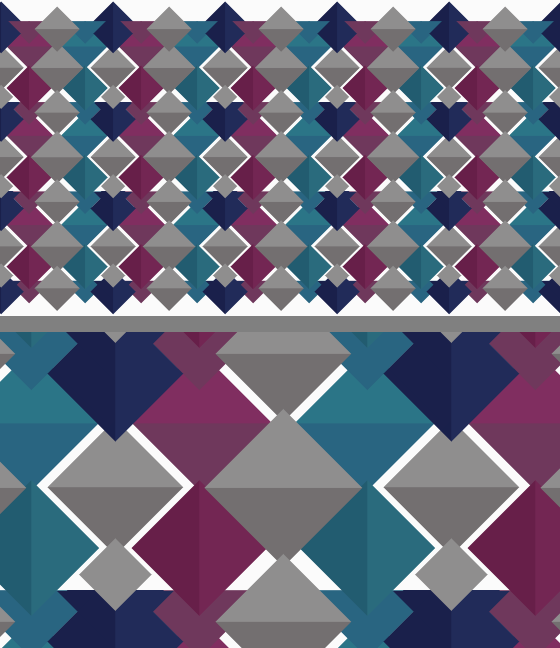
Top, the full canvas; bottom, a detail of the centre.
This pattern is drawn by a WebGL 1 fragment shader. Its source:

```glsl
precision highp float;

uniform vec2 u_resolution;

const float COLUMNS = 5.0;
const float ROW_PITCH = 0.7975;
const float HALF_SIZE = 0.202;

const vec3 WHITE = vec3(0.985);
const vec3 GREY_LIGHT = vec3(0.56, 0.555, 0.555);
const vec3 GREY_DARK = vec3(0.45, 0.435, 0.44);
const vec3 NAVY_LEFT = vec3(0.10, 0.125, 0.295);
const vec3 NAVY_RIGHT = vec3(0.13, 0.17, 0.35);
const vec3 MAGENTA = vec3(0.50, 0.18, 0.375);
const vec3 PLUM = vec3(0.435, 0.22, 0.36);
const vec3 WINE_LEFT = vec3(0.405, 0.12, 0.285);
const vec3 WINE_RIGHT = vec3(0.45, 0.15, 0.325);
const vec3 TEAL = vec3(0.17, 0.46, 0.53);
const vec3 BLUE = vec3(0.16, 0.395, 0.505);
const vec3 DEEP_LEFT = vec3(0.135, 0.36, 0.44);
const vec3 DEEP_RIGHT = vec3(0.165, 0.42, 0.49);

// Offset from the nearest horizontal repeat of a centre; y runs downward.
vec2 local(vec2 p, float x, float y) {
  return vec2(fract(p.x - x + 0.5) - 0.5, p.y - y);
}

float edge(float d, float px) {
  return smoothstep(-0.6 * px, 0.6 * px, d);
}

float diamond(vec2 q, float size, float px) {
  return edge((size - abs(q.x) - abs(q.y)) * 0.7071, px);
}

// Diamond with an upper and a lower tone.
vec3 stacked(vec3 base, vec2 q, float size, vec3 upper, vec3 lower, float px) {
  return mix(base, mix(upper, lower, edge(q.y, px)), diamond(q, size, px));
}

// Diamond with a left and a right tone.
vec3 folded(vec3 base, vec2 q, float size, vec3 left, vec3 right, float px) {
  return mix(base, mix(left, right, edge(q.x, px)), diamond(q, size, px));
}

// Lower half of a diamond, flat along the top.
vec3 pennant(vec3 base, vec2 q, float size, vec3 tone, float px) {
  return mix(base, tone, diamond(q, size, px) * edge(q.y, px));
}

void main() {
  float px = COLUMNS / u_resolution.x;
  vec2 p = vec2(gl_FragCoord.x, u_resolution.y - gl_FragCoord.y) * px;
  p.x -= 0.01;
  vec3 color = WHITE;

  // Navy peaks along the top border
  color = folded(color, local(p, 0.0, 0.215), HALF_SIZE, NAVY_LEFT, NAVY_RIGHT, px);

  // Two-tone backing diamonds and white surrounds
  for (int i = 0; i < 3; i++) {
    float y = float(i) * ROW_PITCH;
    color = stacked(color, local(p, 0.25, y + 0.415), 0.228, MAGENTA, PLUM, px);
    color = stacked(color, local(p, 0.75, y + 0.415), 0.228, TEAL, BLUE, px);
    color = mix(color, WHITE, diamond(local(p, 0.0, y + 0.605), 0.24, px));
    if (i > 0) {
      color = mix(color, WHITE, diamond(local(p, 0.5, y + 0.208), 0.24, px));
    }
  }

  // Flat-topped pennants, with the first row set lower
  for (int i = 0; i < 4; i++) {
    float y = float(i) * ROW_PITCH + (i == 0 ? 0.189 : 0.114);
    color = pennant(color, local(p, 0.25, y), HALF_SIZE, PLUM, px);
    color = pennant(color, local(p, 0.75, y), HALF_SIZE, BLUE, px);
    if (i > 0) {
      color = folded(color, local(p, 0.0, y), 0.176 * edge(p.y - y, px),
                     NAVY_LEFT, NAVY_RIGHT, px);
    }
  }

  // Front diamonds, laid from the top row down
  for (int i = 0; i < 4; i++) {
    float y = float(i) * ROW_PITCH;
    float lift = i == 3 ? 1.0 : 0.0;
    if (i < 3) {
      color = folded(color, local(p, 0.25, y + 0.786), HALF_SIZE, WINE_LEFT, WINE_RIGHT, px);
      color = folded(color, local(p, 0.75, y + 0.786), HALF_SIZE, DEEP_LEFT, DEEP_RIGHT, px);
      color = stacked(color, local(p, 0.0, y + 0.605), HALF_SIZE, GREY_LIGHT, GREY_DARK, px);
    }
    float navyY = i == 0 ? 0.3 : y + 0.267 - 0.055 * lift;
    float navySize = i == 0 ? 0.176 : HALF_SIZE;
    color = folded(color, local(p, 0.0, navyY), navySize, NAVY_LEFT, NAVY_RIGHT, px);
    if (i > 0) {
      vec2 stud = local(p, 0.0, y - ROW_PITCH + 0.865);
      color = mix(color, GREY_LIGHT, diamond(stud, 0.108, px));
      color = stacked(color, local(p, 0.5, y + 0.208 - 0.026 * lift), HALF_SIZE,
                      GREY_LIGHT, GREY_DARK, px);
    }
    if (i < 3) {
      color = stacked(color, local(p, 0.5, y + 0.607), 0.235, GREY_LIGHT, GREY_DARK, px);
    }
  }

  // Grey diamonds along the top border
  color = stacked(color, local(p, 0.5, 0.26), HALF_SIZE, GREY_LIGHT, GREY_DARK, px);

  gl_FragColor = vec4(color, 1.0);
}
```
